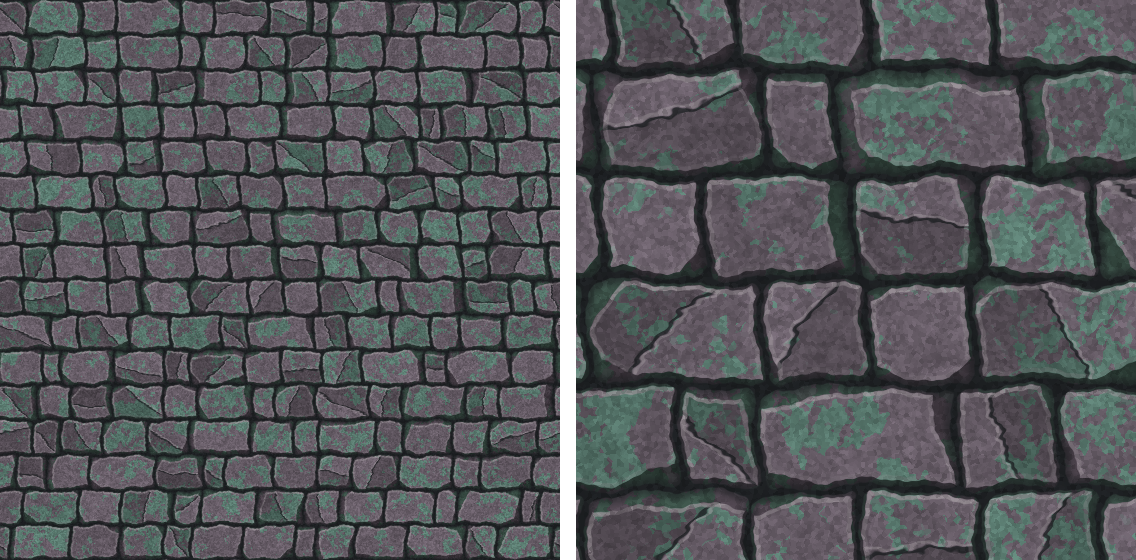
Left: the whole. Right: its middle third, enlarged.
This texture is drawn by a WebGL 2 fragment shader. Its source:

```glsl
#version 300 es
precision highp float;
uniform vec2 u_resolution;
out vec4 fragColor;

const float TAU = 6.2831853;
const float ROWS = 16.0;
const float COLS = 13.0;
const vec3 MAUVE = vec3(0.40, 0.36, 0.40);
const vec3 MOSS = vec3(0.33, 0.45, 0.41);
const vec3 DARK_MOSS = vec3(0.19, 0.26, 0.23);
const vec3 DARK_MAUVE = vec3(0.25, 0.22, 0.25);
const vec3 RIM = vec3(0.58, 0.55, 0.57);
const vec3 MORTAR = vec3(0.11, 0.12, 0.13);

float hash(vec2 p) {
  vec3 q = fract(p.xyx * 0.1031);
  q += dot(q, q.yzx + 33.33);
  return fract((q.x + q.y) * q.z);
}

// Random value of the nearest scattered point
float cellValue(vec2 p) {
  vec2 base = floor(p);
  float nearest = 9.0, value = 0.0;
  for (int j = -1; j <= 1; j++)
    for (int i = -1; i <= 1; i++) {
      vec2 cell = base + vec2(i, j);
      vec2 point = cell + vec2(hash(cell + 3.7), hash(cell + 51.3));
      float d = dot(p - point, p - point);
      if (d < nearest) { nearest = d; value = hash(cell + 97.1); }
    }
  return value;
}

// Layered sines that roughen straight edges
vec2 ripple(vec2 p, float seed) {
  return sin(p.yx * 9.0 + seed) * 0.5 + sin(p.yx * 23.0 + p * 7.0 + seed * 2.0) * 0.3
       + sin(p.yx * 51.0 - p * 13.0 + seed * 3.0) * 0.2;
}

// Left side of a stone, in column units
float jointAt(float column, float row) {
  return column + 0.66 * (hash(vec2(mod(column, COLS), row + 20.0)) - 0.5);
}

float roundedBox(vec2 p, vec2 halfSize, float radius) {
  vec2 q = abs(p) - halfSize + radius;
  return length(max(q, 0.0)) + min(max(q.x, q.y), 0.0) - radius;
}

// Box chipped by random planes: xy is the facing direction, z the distance
vec3 chippedFace(vec2 p, vec2 halfSize, vec2 id) {
  vec2 q = abs(p) - halfSize;
  vec3 face = q.x > q.y ? vec3(sign(p.x), 0.0, q.x) : vec3(0.0, sign(p.y), q.y);
  for (int k = 0; k < 6; k++) {
    vec2 seed = id + float(k) * 31.7;
    float angle = TAU * (float(k) + hash(seed)) / 6.0;
    vec2 dir = vec2(cos(angle), sin(angle));
    float reach = dot(abs(dir), halfSize) * mix(0.72, 1.15, hash(seed + 11.0));
    float d = dot(p, dir) - reach;
    if (d > face.z) face = vec3(dir, d);
  }
  return face;
}

float line(float d, float halfWidth, float soft) {
  return 1.0 - smoothstep(halfWidth - soft * 0.5, halfWidth + soft, abs(d));
}

void main() {
  vec2 uv = gl_FragCoord.xy / u_resolution;
  float soft = ROWS / u_resolution.y;

  // Courses with slightly wavy beds
  vec2 wall = uv * ROWS;
  float y = wall.y + 0.03 * sin(TAU * (uv.x * 9.0 + uv.y * 3.0))
          + 0.02 * sin(TAU * (uv.x * 23.0 - uv.y * 5.0));
  float row = mod(floor(y), ROWS);
  float x = uv.x * COLS + hash(vec2(row, 7.0)) * COLS;
  x += 0.03 * sin(y * 5.0 + row);

  // Stone of uneven width
  float column = floor(x);
  if (x < jointAt(column, row)) column -= 1.0;
  else if (x >= jointAt(column + 1.0, row)) column += 1.0;
  float left = jointAt(column, row), right = jointAt(column + 1.0, row);
  vec2 id = vec2(mod(column, COLS), row) + 5.0;
  vec2 p = vec2((x - 0.5 * (left + right)) * ROWS / COLS, fract(y) - 0.5);
  vec2 halfSize = vec2(0.5 * (right - left) * ROWS / COLS, 0.5);
  float seed = hash(id + 70.0) * 40.0;
  vec2 rough = p + 0.022 * ripple(p, seed);
  float body = roundedBox(rough, halfSize - 0.025, 0.11);
  vec3 face = chippedFace(rough - vec2(0.0, 0.015), halfSize - vec2(0.055, 0.065), id);

  // Ragged patches and fine grain
  vec2 ragged = wall + 0.09 * ripple(wall * 1.3, 2.0);
  float broad = cellValue(ragged * 2.2);
  float medium = cellValue(ragged * 6.0 + 40.0);
  float fine = cellValue(wall * 13.0 + 80.0);
  float grain = cellValue(wall * 24.0 + 15.0) - 0.5;
  float patches = broad * 0.45 + medium * 0.35 + fine * 0.2 + 0.3 * (hash(id + 44.0) - 0.5);
  float moss = smoothstep(0.58, 0.63, patches);

  // Top face, with a cracked and sunken side on some stones
  vec3 top = mix(MAUVE, MOSS, moss);
  top *= 0.94 + 0.12 * hash(id + 9.0) + 0.14 * (medium - 0.5) + 0.1 * (fine - 0.5);
  float turn = TAU * hash(id + 15.0);
  float crack = dot(rough, vec2(cos(turn), sin(turn))) + 0.035 * ripple(p * 1.5, seed).x
              - 0.24 * (hash(id + 26.0) - 0.5);
  float cracked = step(0.64, hash(id + 33.0));
  top *= 1.0 - cracked * 0.2 * smoothstep(-soft, soft, crack);
  top = mix(top, RIM, 0.5 * cracked * line(crack + 0.04, 0.012, soft));
  top = mix(top, MORTAR, 0.8 * cracked * line(crack, 0.014, soft));

  // Sloping chipped sides
  float lit = dot(face.xy, normalize(vec2(-0.4, 0.9)));
  vec3 side = mix(DARK_MAUVE, DARK_MOSS, smoothstep(0.36, 0.44, broad * 0.6 + medium * 0.4));
  side *= 1.02 + 0.2 * lit + 0.2 * (fine - 0.5);
  side = mix(side, MORTAR, 0.55 * smoothstep(-0.11, 0.0, body));

  // Join the layers, with a worn pale rim and dark joints
  vec3 color = mix(top, side, smoothstep(-soft * 0.6, soft * 0.6, face.z));
  float rim = line(face.z + 0.025, 0.018, soft) * (0.48 + 0.28 * lit) * mix(0.45, 1.1, medium);
  color = mix(color, RIM, clamp(rim, 0.0, 1.0));
  color *= 1.0 + 0.22 * grain;
  color = mix(color, MORTAR * (1.0 + 0.3 * grain), smoothstep(-soft, soft * 0.8, body));
  fragColor = vec4(color, 1.0);
}
```
